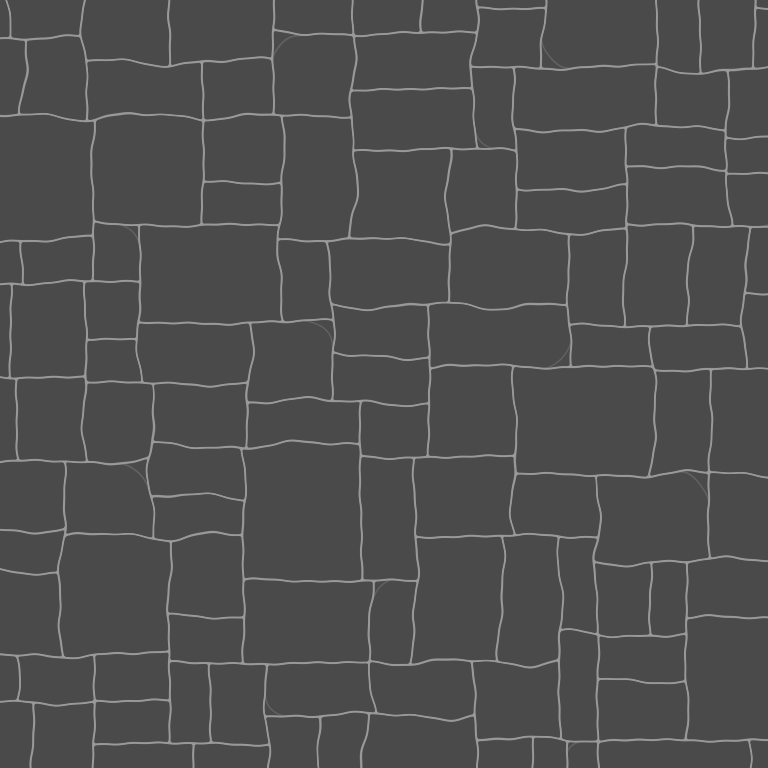
A WebGL 2 fragment shader for this texture:

```glsl
#version 300 es
precision highp float;

uniform vec2 u_resolution;
out vec4 fragColor;

const vec2 CELL = vec2(0.119, 0.108);
const vec3 STONE = vec3(0.29);
const vec3 CRACK = vec3(0.38);
const vec3 MORTAR = vec3(0.60);

float hash(vec2 p, float seed) {
    vec3 q = fract(vec3(p.xyx + seed) * vec3(0.1031, 0.1030, 0.0973));
    q += dot(q, q.yzx + 33.33);
    return fract((q.x + q.y) * q.z);
}

// Layered sines running along t, drifting slowly with s
float wobble(float t, float s, float phase) {
    float bend = sin(t * 31.0 + s * 17.0 + phase + 1.5 * sin(s * 13.0 + t * 6.0));
    float kink = sin(t * 73.0 - s * 19.0 + phase * 2.3);
    float chip = sin(t * 171.0 + s * 23.0 + phase * 4.1);
    float strength = 0.6 + 0.4 * sin(t * 9.0 - s * 11.0 + phase);
    return strength * (0.0045 * bend + 0.0022 * kink) + 0.0005 * chip;
}

vec2 warp(vec2 p) {
    return p + vec2(wobble(p.y, p.x, 0.7), wobble(p.x, p.y, 3.9));
}

// Shift of the joint that passes through a grid vertex
float jointShift(vec2 vertex, float amount) {
    return (hash(vertex, 17.0) * 2.0 - 1.0) * amount;
}

// Bounds of one stone as (low, high): alternate vertices carry
// upright and level joints, so joints meet in T shapes
vec4 stoneBounds(vec2 id) {
    float odd = mod(id.x + id.y, 2.0);
    vec2 left = id + vec2(0.0, odd);
    vec2 right = id + vec2(1.0, 1.0 - odd);
    vec2 bottom = id + vec2(1.0 - odd, 0.0);
    vec2 top = id + vec2(odd, 1.0);
    vec2 low = id + vec2(jointShift(left, 0.38), jointShift(bottom, 0.36));
    vec2 high = id + 1.0 + vec2(jointShift(right, 0.38), jointShift(top, 0.36));
    return vec4(low * CELL, high * CELL);
}

// Cuts some of the larger stones in two across their longer side
vec4 splitStone(vec4 b, vec2 p, vec2 id) {
    vec2 size = b.zw - b.xy;
    float cut = mix(0.36, 0.64, hash(id, 41.0));
    if (max(size.x, size.y) < 0.115 || hash(id, 53.0) > 0.5) return b;
    if (size.x > size.y * 1.1) {
        float x = b.x + size.x * cut;
        if (p.x < x) b.z = x; else b.x = x;
    } else {
        float y = b.y + size.y * cut;
        if (p.y < y) b.w = y; else b.y = y;
    }
    return b;
}

float roundedBox(vec2 p, vec2 halfSize, float radius) {
    vec2 q = abs(p) - halfSize + radius;
    return length(max(q, 0.0)) + min(max(q.x, q.y), 0.0) - radius;
}

float stroke(float distance, float halfWidth, float soft) {
    return 1.0 - smoothstep(halfWidth - soft, halfWidth + soft, distance);
}

void main() {
    vec2 p = warp(gl_FragCoord.xy / u_resolution.y + 0.37);
    float soft = 0.6 / u_resolution.y;

    // Find the stone that holds this point
    vec2 base = floor(p / CELL);
    vec2 id = base;
    vec4 bounds = stoneBounds(base);
    for (int j = -1; j <= 1; j++) {
        for (int i = -1; i <= 1; i++) {
            vec2 candidate = base + vec2(i, j);
            vec4 b = stoneBounds(candidate);
            if (all(greaterThanEqual(p, b.xy)) && all(lessThan(p, b.zw))) {
                id = candidate;
                bounds = b;
            }
        }
    }
    bounds = splitStone(bounds, p, id);
    vec2 local = p - 0.5 * (bounds.xy + bounds.zw);
    vec2 halfSize = 0.5 * (bounds.zw - bounds.xy);

    // Faint arcs across a corner of a few stones
    float radius = min(0.045, min(halfSize.x, halfSize.y));
    float arc = abs(roundedBox(local, halfSize, radius));
    vec2 corner = sign(vec2(hash(id, 61.0), hash(id, 67.0)) - 0.5);
    float cracked = step(hash(id, 71.0), 0.12) * step(0.0, min(local.x * corner.x, local.y * corner.y));
    vec3 colour = mix(STONE, CRACK, cracked * stroke(arc, 0.001, soft));

    // Mortar joints with slightly softened corners
    float joint = -roundedBox(local, halfSize, 0.004);
    colour = mix(colour, MORTAR, stroke(joint, 0.0013, soft));
    fragColor = vec4(colour, 1.0);
}
```
